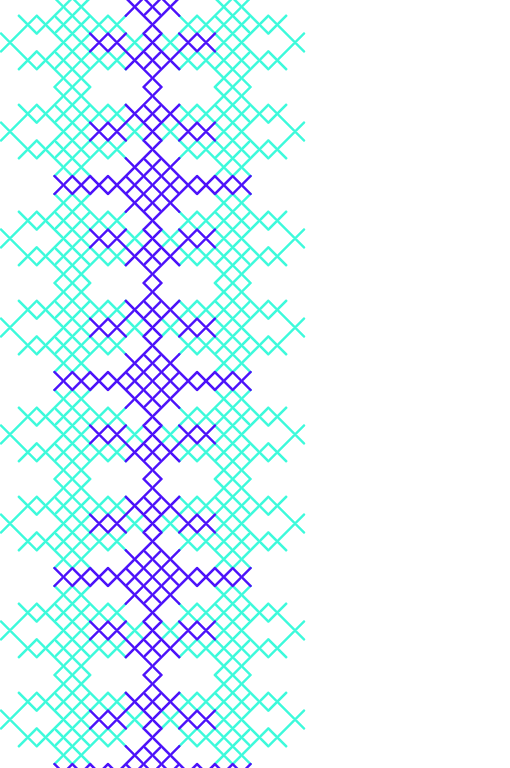
Write a WebGL 1 fragment shader that draws this pattern.

```glsl
precision highp float;
// Cross-stitch border: a vertical band of X stitches, 17 columns wide, repeating every 11 rows.
// Each motif is mirrored about its spine and its middle row, so a few range rules choose
// the thread of a cell; every X is drawn as two antialiased diagonal segments.

uniform vec2 u_resolution;

const vec3 CLOTH = vec3(1.0);
const vec3 AQUA = vec3(0.24, 0.98, 0.86);
const vec3 VIOLET = vec3(0.30, 0.07, 0.98);

const float CELL = 0.0232;                    // stitch size, in canvas heights
const vec2 MOTIF_CENTER = vec2(0.1986, 0.2487);
const float ROWS = 11.0;                      // rows per repeat
const float HALF_THREAD = 0.07;               // in cells

// True when the whole number v lies in lo..hi.
bool within(float v, float lo, float hi) {
  return v > lo - 0.5 && v < hi + 0.5;
}

bool isViolet(float col, float row) {
  return within(col, 0.0, 0.0)                                  // spine
      || (within(row, 0.0, 0.0) && within(col, 0.0, 5.0))       // crossbar
      || (within(row, 1.0, 1.0) && within(col, 0.0, 1.0))       // central diamond
      || (within(row, 4.0, 4.0) && within(col, 0.0, 1.0))       // small arms
      || (within(row, 3.0, 3.0) && within(col, 2.0, 3.0));      // paired dashes
}

bool isAqua(float col, float row) {
  bool stem = within(row, 1.0, 5.0) && within(col, 4.0, 5.0);
  bool leafEdge = (within(row, 2.0, 2.0) || within(row, 4.0, 4.0)) && within(col, 2.0, 7.0);
  bool leafEnds = within(row, 3.0, 3.0) && (within(col, 1.0, 1.0) || within(col, 8.0, 8.0));
  return stem || leafEdge || leafEnds;
}

// Distance to an X joining the corners of a unit cell centred at zero.
float crossDistance(vec2 p) {
  vec2 q = abs(p);                            // both diagonals fold onto one
  float t = min(0.5 * (q.x + q.y), 0.5);
  return length(q - vec2(t));
}

float threadCoverage(float dist, float halfWidth, float pixel) {
  return clamp(0.5 + (halfWidth - dist) / pixel, 0.0, 1.0);
}

void main() {
  vec2 p = (gl_FragCoord.xy / u_resolution.y - MOTIF_CENTER) / CELL;
  float pixel = 1.0 / (u_resolution.y * CELL);
  vec2 home = floor(p + 0.5);
  float aquaDist = 10.0;
  float violetDist = 10.0;

  // Neighbours are included because thread ends reach past cell corners.
  for (int j = -1; j <= 1; j++) {
    for (int i = -1; i <= 1; i++) {
      vec2 cell = home + vec2(float(i), float(j));
      float col = abs(cell.x);
      float row = abs(floor(mod(cell.y + 5.5, ROWS)) - 5.0);
      float dist = crossDistance(p - cell);
      if (isViolet(col, row)) violetDist = min(violetDist, dist);
      else if (isAqua(col, row)) aquaDist = min(aquaDist, dist);
    }
  }

  vec3 color = mix(CLOTH, AQUA, threadCoverage(aquaDist, HALF_THREAD, pixel));
  color = mix(color, VIOLET, threadCoverage(violetDist, HALF_THREAD, pixel));
  gl_FragColor = vec4(color, 1.0);
}
```
